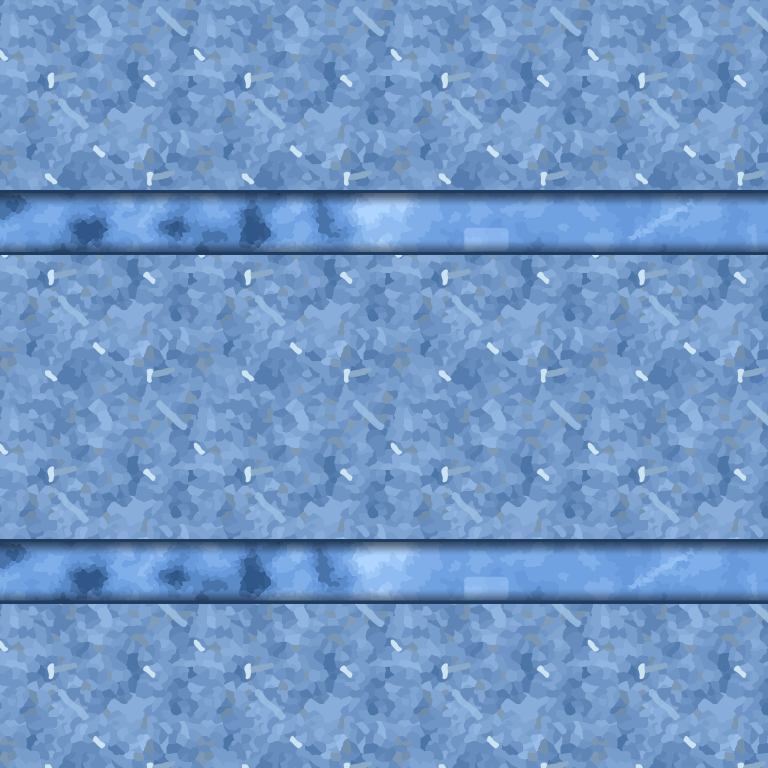
This texture is drawn by a Shadertoy shader. Its source:

```glsl
const float TILE_REPEATS = 3.9;        // granite tiles across and down
const float GRANITE_CELLS = 22.0;      // patches along one tile
const float BAND_CELLS = 150.0;        // patches along the canvas in a band
const float BAND_CENTRE = 0.2559;      // height of the lowest band
const float BAND_SPACING = 0.4544;
const float BAND_HALF = 0.0423;
const float LINE_WIDTH = 0.0042;
const float TONE_LEVELS = 9.0;
const int SAMPLES = 2;                 // antialiasing grid per pixel side

const vec3 GRANITE_DARK = vec3(0.30, 0.46, 0.66);
const vec3 GRANITE_LIGHT = vec3(0.60, 0.74, 0.91);
const vec3 GRANITE_GREY = vec3(0.48, 0.58, 0.67);
const vec3 STREAK = vec3(0.61, 0.75, 0.89);
const vec3 FLECK = vec3(0.80, 0.89, 0.95);
const vec3 BAND_DARK = vec3(0.19, 0.34, 0.53);
const vec3 BAND_MID = vec3(0.41, 0.61, 0.87);
const vec3 BAND_LIGHT = vec3(0.68, 0.83, 1.00);
const vec3 LINE = vec3(0.12, 0.24, 0.38);

vec2 hash2(vec2 p) {
    vec3 q = fract(p.xyx * vec3(0.1031, 0.1030, 0.0973));
    q += dot(q, q.yzx + 33.33);
    return fract((q.xx + q.yz) * q.zy);
}

float gradientAt(vec2 corner, vec2 offset, float period) {
    float angle = 6.2832 * hash2(mod(corner, period) + 17.0).x;
    return dot(vec2(cos(angle), sin(angle)), offset);
}

// Gradient noise that wraps after a whole number of cells
float noise(vec2 p, float period) {
    vec2 i = floor(p), f = fract(p), e = vec2(1.0, 0.0);
    vec2 u = f * f * f * (f * (f * 6.0 - 15.0) + 10.0);
    float low = mix(gradientAt(i, f, period), gradientAt(i + e, f - e, period), u.x);
    float high = mix(gradientAt(i + e.yx, f - e.yx, period),
                     gradientAt(i + 1.0, f - 1.0, period), u.x);
    return mix(low, high, u.y);
}

// Nearest scattered site, each stretched along its own direction
vec2 patchSite(vec2 p, float cells) {
    vec2 base = floor(p * cells), site = base;
    float nearest = 1e3;
    for (int y = -1; y <= 1; y++)
    for (int x = -1; x <= 1; x++) {
        vec2 cell = base + vec2(x, y);
        vec2 h = hash2(mod(cell, cells));
        vec2 d = p * cells - cell - h;
        float angle = 6.2832 * fract(h.x * 7.0 + h.y * 13.0);
        vec2 dir = vec2(cos(angle), sin(angle));
        float dist = length(vec2(0.65 * dot(d, dir), 1.25 * dot(d, vec2(-dir.y, dir.x))));
        if (dist < nearest) { nearest = dist; site = cell + h; }
    }
    return site / cells;
}

float posterize(float tone) {
    return floor(clamp(tone, 0.0, 1.0) * TONE_LEVELS + 0.5) / TONE_LEVELS;
}

float capsule(vec2 p, vec2 dir, float halfLength, float radius) {
    float d = length(p - dir * clamp(dot(p, dir), -halfLength, halfLength));
    return 1.0 - smoothstep(radius - 0.002, radius + 0.002, d);
}

vec2 wrapOffset(vec2 d) { return fract(d + 0.5) - 0.5; }

// One granite tile per unit, y pointing down
vec3 granite(vec2 p) {
    p += 0.012 * vec2(noise(p * 24.0, 24.0), noise(p * 24.0 + 9.0, 24.0));
    vec2 site = patchSite(p, GRANITE_CELLS);
    vec2 h = hash2(floor(fract(site) * 997.0));
    float tone = 0.5 + 0.6 * noise(site * 5.0, 5.0) + 0.4 * noise(site * 11.0, 11.0);
    vec3 color = mix(GRANITE_DARK, GRANITE_LIGHT, posterize(tone + 0.5 * (h.x - 0.5)));
    color = mix(color, GRANITE_GREY, 0.75 * step(0.95, h.y));

    // Long pale streaks, then short bright flecks
    vec2 slant = vec2(0.72, 0.694);
    for (int i = 0; i < 2; i++) {
        vec2 c = vec2(0.37, 0.58) + float(i) * vec2(0.5, -0.47);
        color = mix(color, STREAK, 0.85 * capsule(wrapOffset(p - c), slant, 0.085, 0.017));
    }
    for (int i = 0; i < 6; i++) {
        float col = float(i % 2), row = float(i / 2);
        bool upright = i < 4 && i % 2 == i / 2;
        vec2 c = i < 4 ? vec2(0.26, 0.41) + 0.5 * vec2(col, row)
                       : vec2(0.01, 0.28) + 0.49 * col;
        vec2 d = wrapOffset(p - c);
        if (upright) color = mix(color, mix(STREAK, GRANITE_GREY, 0.5),
            capsule(d - vec2(0.07, -0.02), vec2(0.97, -0.243), 0.05, 0.015));
        color = mix(color, FLECK, capsule(d, upright ? vec2(0.0, 1.0) : slant, 0.024, 0.014));
    }
    return color;
}

// Mottled rounded band, y measured from its centre
vec3 band(vec2 p) {
    vec2 s = patchSite(p, BAND_CELLS);
    float contrast = mix(1.0, 0.55, smoothstep(0.4, 0.6, s.x));
    float tone = 0.56 + contrast * (0.55 * noise(s * 14.0, 128.0) + 0.4 * noise(s * 35.0, 128.0));
    for (int i = 0; i < 5; i++) {
        vec2 d = s - vec2(0.015 + 0.105 * float(i), i == 0 ? 0.025 : -0.008);
        tone -= 0.42 * exp(-dot(d * d, vec2(1600.0, 2200.0)));
    }
    tone += 0.35 * exp(-pow((s.x - 0.495) / 0.04, 2.0));
    tone = posterize(tone);
    vec3 color = mix(BAND_DARK, BAND_MID, smoothstep(0.0, 0.5, tone));
    color = mix(color, BAND_LIGHT, max(0.0, 2.0 * tone - 1.0));

    // Pale rounded block and slanted scratch
    vec2 box = abs(p - vec2(0.633, -0.022)) - vec2(0.023, 0.009);
    float block = 1.0 - smoothstep(0.005, 0.007, length(max(box, 0.0)));
    color = mix(color, BAND_LIGHT, 0.45 * block);
    color = mix(color, BAND_LIGHT, 0.5 * capsule(s - vec2(0.861, 0.003), vec2(0.86, 0.51), 0.045, 0.004));

    float v = p.y / BAND_HALF;
    return color * (1.0 - 0.6 * smoothstep(0.45, 1.0, v) - 0.5 * smoothstep(0.5, 1.0, -v));
}

vec3 surface(vec2 uv) {
    float y = mod(uv.y - BAND_CENTRE + 0.5 * BAND_SPACING, BAND_SPACING) - 0.5 * BAND_SPACING;
    if (abs(y) > BAND_HALF) return granite(vec2(uv.x, 1.0 - uv.y) * TILE_REPEATS);
    return abs(y) > BAND_HALF - LINE_WIDTH ? LINE : band(vec2(uv.x, y));
}

void mainImage(out vec4 fragColor, in vec2 fragCoord) {
    vec3 sum = vec3(0.0);
    for (int i = 0; i < SAMPLES * SAMPLES; i++) {
        vec2 offset = (vec2(i % SAMPLES, i / SAMPLES) + 0.5) / float(SAMPLES) - 0.5;
        sum += surface((fragCoord + offset) / iResolution.xy);
    }
    fragColor = vec4(sum / float(SAMPLES * SAMPLES), 1.0);
}
```
